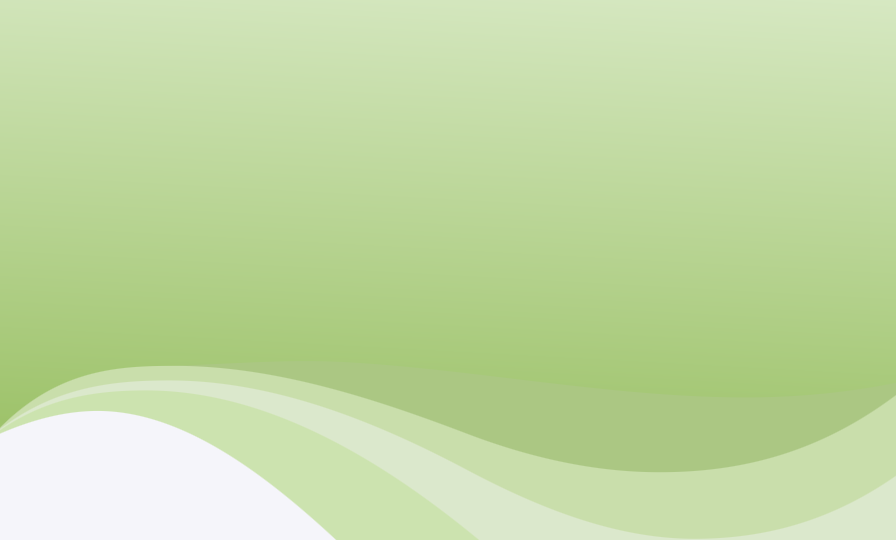
This background is drawn by a Shadertoy shader. Its source:

```glsl
// Soft green backdrop with flowing ribbons rising from the lower left.
// Each ribbon fills the area below a smooth curve joined from cubic spans;
// ribbons are layered back to front over a slightly tilted gradient.

const vec3 SKY_LOW    = vec3(0.620, 0.765, 0.420);
const vec3 SKY_HIGH   = vec3(0.840, 0.910, 0.760);
const vec3 SHADE      = vec3(0.670, 0.780, 0.515);
const vec3 SAGE       = vec3(0.790, 0.870, 0.670);
const vec3 MIST       = vec3(0.860, 0.910, 0.800);
const vec3 LEAF       = vec3(0.800, 0.890, 0.685);
const vec3 PAPER      = vec3(0.960, 0.960, 0.980);

// Cubic Hermite span between two knots, each (x, height, slope)
float span(float x, vec3 a, vec3 b) {
    float width = b.x - a.x;
    float t = clamp((x - a.x) / width, 0.0, 1.0);
    float s = 1.0 - t;
    float blend = t * t * (3.0 - 2.0 * t);
    return mix(a.y, b.y, blend) + width * t * s * (a.z * s - b.z * t);
}

// Two spans: one hump
float hump(float x, vec3 a, vec3 b, vec3 c) {
    return x < b.x ? span(x, a, b) : span(x, b, c);
}

// Four spans: a hump followed by a trough
float wave(float x, vec3 a, vec3 b, vec3 c, vec3 d, vec3 e) {
    return x < c.x ? hump(x, a, b, c) : hump(x, c, d, e);
}

// Paint everything below the given height with a one-pixel soft edge
vec3 fillBelow(vec3 base, vec3 paint, float y, float height) {
    float d = y - height;
    float coverage = clamp(0.5 - d / max(fwidth(d), 1e-5), 0.0, 1.0);
    return mix(base, paint, coverage);
}

// Vertical gradient leaning towards the upper right
vec3 sky(vec2 uv) {
    const float tilt = 0.09;
    const float floorHeight = 0.22;
    float s = (uv.y - floorHeight + tilt * uv.x) / (1.0 - floorHeight + tilt);
    return mix(SKY_LOW, SKY_HIGH, clamp(s, 0.0, 1.0));
}

void mainImage(out vec4 fragColor, in vec2 fragCoord) {
    vec2 uv = fragCoord / iResolution.xy;

    // Curve heights, from the rear ribbon to the front hill
    float shadeTop = wave(uv.x,
        vec3(0.0, 0.2078, 1.66), vec3(0.195, 0.3225, 0.06),
        vec3(0.39, 0.329, -0.10), vec3(0.833, 0.264, 0.0),
        vec3(1.0, 0.291, 0.33));
    float sageTop = wave(uv.x,
        vec3(0.0, 0.2078, 1.66), vec3(0.195, 0.3225, 0.0),
        vec3(0.521, 0.197, -0.632), vec3(0.736, 0.1255, 0.0),
        vec3(1.0, 0.2684, 1.247));
    float mistTop = wave(uv.x,
        vec3(0.0, 0.2056, 1.25), vec3(0.189, 0.2955, 0.0),
        vec3(0.521, 0.130, -0.88), vec3(0.775, 0.0022, 0.0),
        vec3(1.0, 0.119, 1.16));
    float leafTop = hump(uv.x,
        vec3(0.0, 0.2035, 1.13), vec3(0.163, 0.277, 0.0),
        vec3(0.549, -0.02, -1.41));
    float paperTop = hump(uv.x,
        vec3(0.0, 0.197, 0.715), vec3(0.109, 0.239, 0.0),
        vec3(0.388, -0.02, -1.58));

    // Layers, back to front
    vec3 color = sky(uv);
    color = fillBelow(color, SHADE, uv.y, shadeTop);
    color = fillBelow(color, SAGE, uv.y, sageTop);
    color = fillBelow(color, MIST, uv.y, mistTop);
    color = fillBelow(color, LEAF, uv.y, leafTop);
    color = fillBelow(color, PAPER, uv.y, paperTop);

    fragColor = vec4(color, 1.0);
}
```
